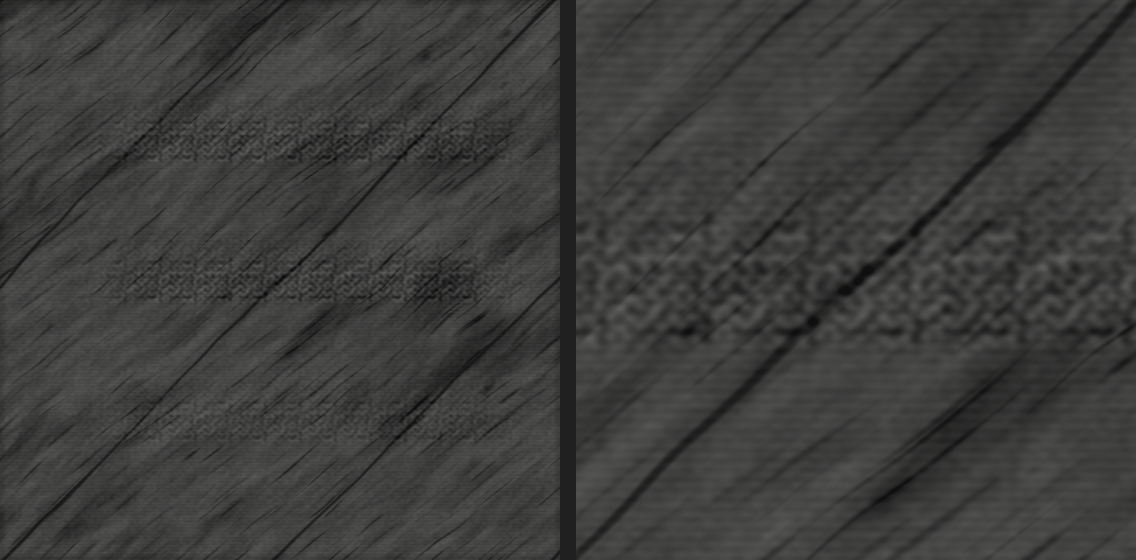
Left: the whole. Right: its middle third, enlarged.
This texture is drawn by a Shadertoy shader. Its source:

```glsl
const vec3 WOOD_TINT = vec3(1.0, 1.0, 0.99);
const float BASE_TONE = 0.268;
const float SEAM_TONE = 0.095;
const float PLANK_PERIOD = 0.497;    // plank spacing along y - x
const float SEAM_HALF_WIDTH = 0.0040;
const float SEAM_WOBBLE = 0.030;
const float GRAIN_ANGLE = 0.70;
const float STREAK_DEPTH = 0.115;
const float PATCH_DEPTH = 0.075;
const float FIBRE_DEPTH = 0.120;
const float BROAD_DEPTH = 0.060;
const float SPECK_DEPTH = 0.034;
const float WEAVE_CELLS = 160.0;
const float WEAVE_REPEAT = 10.0;     // cells before the weave repeats
const float WEAVE_DEPTH = 0.125;
const float BAND_SPACING = 0.25;
const float BAND_FOOT = 0.2;
const float SCANLINES = 170.0;
const float SCANLINE_DEPTH = 0.009;
const float NO_REPEAT = 4096.0;
const int KNOTS = 7;

float hash(vec2 p) {
    vec3 q = fract(vec3(p.xyx) * 0.1031);
    q += dot(q, q.yzx + 33.33);
    return fract((q.x + q.y) * q.z);
}

// Value noise that repeats after a given number of cells
float noise(vec2 p, float period) {
    vec2 i = floor(p), f = fract(p);
    f = f * f * (3.0 - 2.0 * f);
    vec2 a = mod(i, period), b = mod(i + 1.0, period);
    return mix(mix(hash(a), hash(vec2(b.x, a.y)), f.x),
               mix(hash(vec2(a.x, b.y)), hash(b), f.x), f.y);
}

float noise(vec2 p) { return noise(p, NO_REPEAT); }

float fbm(vec2 p) {
    float sum = 0.0, gain = 0.5;
    for (int i = 0; i < 4; i++) {
        sum += gain * noise(p);
        p = p * 2.03 + 17.0;
        gain *= 0.5;
    }
    return sum / 0.9375;
}

// Tapered thin cracks, one per cell, laid in rows along the grain
float streaks(vec2 g, vec2 cell, float seed) {
    float row = floor(g.y / cell.y);
    float along = g.x / cell.x + 7.0 * hash(vec2(row + 50.0, seed));
    vec2 id = vec2(floor(along), row) + 60.0 + seed;
    float center = mix(0.28, 0.72, hash(id + 3.1));
    float reach = mix(0.22, 0.5, hash(id + 8.7));
    float taper = smoothstep(1.0, 0.25, abs(fract(along) - 0.5) / reach);
    float width = mix(0.0013, 0.0030, hash(id + 5.3)) * (0.5 + 0.5 * taper);
    float off = (fract(g.y / cell.y) - center) * cell.y / width;
    float strength = pow(hash(id + 1.9), 1.5);
    return exp(-off * off) * taper * strength;
}

// Dark line between planks, with a soft worn border
vec2 seam(vec2 p) {
    float id = floor((p.y - p.x) / PLANK_PERIOD + 0.5);
    float along = p.x + p.y;
    float wobble = (noise(vec2(along * 2.6, id * 9.0 + 40.0)) - 0.5) * SEAM_WOBBLE
                 + (noise(vec2(along * 14.0, id * 5.0 + 80.0)) - 0.5) * 0.004;
    float d = abs(p.y - p.x + wobble - id * PLANK_PERIOD) * 0.707;
    float wear = noise(vec2(along * 5.0, id * 3.0 + 20.0));
    float width = SEAM_HALF_WIDTH * mix(0.65, 1.15, wear);
    float line = smoothstep(width + 0.0012, width * 0.15, d);
    return vec2(line * mix(0.7, 1.0, wear), exp(-d * d / 0.00016));
}

float knots(vec2 g) {
    float dark = 0.0;
    for (int i = 0; i < KNOTS; i++) {
        float k = float(i);
        vec2 c = vec2(mix(0.1, 1.3, hash(vec2(k, 2.0))), mix(-0.5, 0.6, hash(vec2(k, 9.0))));
        vec2 d = (g - c) / vec2(0.02, 0.010);
        float ragged = 0.7 * noise(g * 110.0);
        dark = max(dark, smoothstep(1.2, 0.2, length(d) + ragged - 0.2));
    }
    return dark;
}

// Embossed basket weave
float weave(vec2 p) {
    vec2 g = p * WEAVE_CELLS;
    float relief = noise(g, WEAVE_REPEAT) - noise(g + vec2(-0.7, 0.9), WEAVE_REPEAT);
    float basket = sin(g.x * 3.14159) * sin(g.y * 3.14159);
    return relief + 0.25 * basket;
}

// Bands rise sharply at the foot and fade upward
float weaveBand(vec2 p) {
    float level = (p.y - BAND_FOOT) / BAND_SPACING;
    float t = fract(level);
    float fade = smoothstep(0.0, 0.10, t) * smoothstep(0.60, 0.10, t);
    float inside = step(0.0, level) * step(level, 3.0);
    float power = mix(0.6, 1.0, smoothstep(0.5, 1.0, level));
    float sides = smoothstep(0.10, 0.32, p.x) * smoothstep(0.99, 0.80, p.x);
    return fade * inside * power * sides;
}

void mainImage(out vec4 fragColor, in vec2 fragCoord) {
    vec2 p = fragCoord / iResolution.xy;
    float c = cos(GRAIN_ANGLE), s = sin(GRAIN_ANGLE);
    vec2 g = vec2(c * p.x + s * p.y, c * p.y - s * p.x);
    vec2 bent = g;
    bent.y += 0.030 * (noise(g * vec2(4.0, 5.0) + 30.0) - 0.5)
            + 0.006 * (noise(g * vec2(18.0, 16.0) + 70.0) - 0.5);

    // Smoky patches, fine fibres and mottling
    float tone = BASE_TONE;
    tone -= PATCH_DEPTH * smoothstep(0.50, 0.82, fbm(bent * vec2(5.5, 20.0) + 90.0));
    tone += BROAD_DEPTH * (fbm(bent * vec2(4.0, 9.0) + 130.0) - 0.5);
    tone += FIBRE_DEPTH * (fbm(bent * vec2(16.0, 65.0) + 50.0) - 0.5);
    tone += SPECK_DEPTH * (noise(p * vec2(170.0, 230.0)) - 0.5);

    // Cracks, knots and seams
    float crack = max(streaks(bent, vec2(0.24, 0.017), 1.0),
                      streaks(bent + 0.013, vec2(0.14, 0.024), 23.0));
    crack *= 0.5 + 0.9 * noise(bent * vec2(45.0, 90.0) + 60.0);
    tone -= STREAK_DEPTH * crack;
    tone -= 0.08 * knots(bent);
    vec2 gap = seam(p);
    tone -= 0.022 * gap.y;
    tone = mix(tone, SEAM_TONE, gap.x);

    // Woven bands and scanlines
    float band = weaveBand(p);
    tone += WEAVE_DEPTH * weave(p) * (band + 0.10) - 0.014 * band;
    tone += SCANLINE_DEPTH * sin(p.y * SCANLINES * 6.28318);

    // Darkened rim
    vec2 rim = min(p, 1.0 - p);
    tone *= mix(0.86, 1.0, smoothstep(0.0, 0.014, min(rim.x, rim.y)));
    fragColor = vec4(max(tone, 0.06) * WOOD_TINT, 1.0);
}
```
